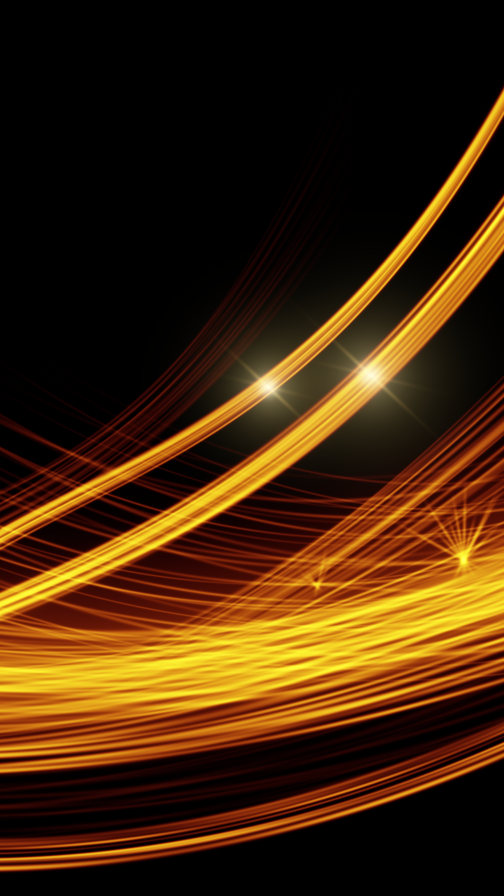
Reproduce this background procedurally as a Shadertoy shader.

```glsl
// Glowing golden light trails sweeping across black, with two star flares.

float hash(float n) { return fract(sin(n * 12.9898) * 43758.547); }

// Cubic height at x: c holds the constant, linear, square and cubic terms.
float curve(float x, vec4 c) { return c.x + x * (c.y + x * (c.z + x * c.w)); }
float slope(float x, vec4 c) { return c.y + x * (2.0 * c.z + 3.0 * x * c.w); }

// Soft line along a curve; distance is measured in canvas heights.
float strand(vec2 p, vec4 c, float width) {
    float steep = slope(p.x, c) * iResolution.y / iResolution.x;
    float d = (p.y - curve(p.x, c)) * inversesqrt(1.0 + steep * steep);
    float w = max(width, 0.7 / iResolution.y);
    return exp(-d * d / (w * w));
}

// Strands spread between two curves, with slopes varied by jitter.
float bundle(vec2 p, vec4 low, vec4 high, int count, float width, float jitter, float seed) {
    float heat = 0.0;
    for (int i = 0; i < count; i++) {
        float id = float(i) + seed;
        float t = (float(i) + hash(id)) / float(count);
        float tilt = jitter * (hash(id + 0.37) - 0.5);
        vec4 c = mix(low, high, t) + vec4(-0.5 * tilt, tilt, 0.0, 0.0);
        float shimmer = 0.7 + 0.3 * sin(p.x * (4.0 + 9.0 * hash(id + 0.71)) + id * 2.4);
        float power = 0.35 + 0.9 * hash(id + 0.53);
        heat += strand(p, c, width * (0.6 + 0.8 * hash(id + 0.19))) * shimmer * power;
    }
    return heat;
}

// Short tapering rays fanning upward from a point.
float sparks(vec2 q, float reach, int count, float seed) {
    float heat = 0.0;
    for (int i = 0; i < count; i++) {
        float id = float(i) + seed;
        float angle = 0.7 + 2.0 * (float(i) + hash(id)) / float(count);
        vec2 dir = vec2(cos(angle), sin(angle));
        float along = dot(q, dir);
        float across = dot(q, vec2(-dir.y, dir.x));
        float len = reach * (0.5 + 0.6 * hash(id + 0.4));
        float taper = smoothstep(-0.3 * len, 0.1 * len, along) * (1.0 - smoothstep(0.2 * len, len, along));
        heat += taper * exp(-across * across / 4e-6);
    }
    return heat;
}

// One thin two-sided ray through the origin.
float ray(vec2 q, float angle, float len) {
    vec2 dir = vec2(cos(angle), sin(angle));
    float across = dot(q, vec2(-dir.y, dir.x));
    return exp(-abs(dot(q, dir)) / len - across * across / 5e-6);
}

// Hot core, smoky halo and crossing rays.
vec3 flare(vec2 q, float size) {
    float r2 = dot(q, q) / (size * size);
    vec3 light = vec3(1.0, 0.92, 0.65) * (1.6 * exp(-r2 / 0.00012) + 0.35 * exp(-r2 / 0.0010));
    light += vec3(0.27, 0.23, 0.12) * exp(-r2 / 0.0058);
    float rays = ray(q, -0.75, 0.022 * size) + 0.7 * ray(q, 0.5, 0.015 * size) + 0.5 * ray(q, 2.9, 0.018 * size);
    return light + vec3(0.9, 0.65, 0.25) * rays;
}

// Black to ember red, orange, then yellow.
vec3 ember(float heat) {
    return 1.0 - exp(-vec3(heat, 0.28 * pow(heat, 1.6), 0.05 * heat));
}

void mainImage(out vec4 fragColor, in vec2 fragCoord) {
    vec2 p = fragCoord / iResolution.xy;
    vec2 aspect = vec2(iResolution.x / iResolution.y, 1.0);
    float heat = 0.0;

    // Faint arcs and woven mesh behind the ribbons
    float arcFade = 1.0 - smoothstep(0.15, 0.75, p.x);
    heat += 0.38 * arcFade * bundle(p, vec4(0.39, 0.30, 0.20, 0.20), vec4(0.45, 0.30, 0.20, 0.55), 15, 0.0018, 0.06, 10.0);
    float meshFade = 1.0 - smoothstep(0.32, 0.62, p.y);
    heat += 0.75 * meshFade * bundle(p, vec4(0.27, -0.12, 0.12, 0.0), vec4(0.62, -0.38, 0.24, 0.0), 30, 0.0016, 0.12, 40.0);

    // Red diagonals climbing to the right
    float climbFade = smoothstep(0.1, 0.75, p.x);
    heat += 0.75 * climbFade * bundle(p, vec4(0.18, 0.15, 0.12, 0.0), vec4(0.22, 0.16, 0.20, 0.0), 24, 0.0020, 0.05, 80.0);

    // Broad fiery band with its haze
    vec4 bandLow = vec4(0.19, 0.01, 0.10, 0.0);
    vec4 bandHigh = vec4(0.285, -0.02, 0.12, 0.0);
    vec4 bandMid = 0.5 * (bandLow + bandHigh);
    heat += 0.85 * strand(p, bandMid, 0.045);
    heat += 0.35 * strand(p, bandMid + vec4(0.06, 0.0, 0.0, 0.0), 0.075);
    heat += 0.95 * bundle(p, bandLow, bandHigh, 62, 0.0022, 0.13, 120.0);

    // Trails below the band
    heat += 1.8 * bundle(p, vec4(0.14, 0.03, 0.07, 0.0), vec4(0.172, 0.04, 0.10, 0.0), 8, 0.0022, 0.02, 210.0);
    heat += 0.16 * bundle(p, vec4(0.07, 0.02, 0.09, 0.0), vec4(0.14, 0.03, 0.09, 0.0), 14, 0.0025, 0.06, 230.0);
    heat += 1.9 * bundle(p, vec4(0.028, 0.013, 0.114, 0.0), vec4(0.066, 0.013, 0.121, 0.0), 7, 0.0020, 0.006, 260.0);

    // Two bright ribbons
    vec4 upper = vec4(0.398, 0.313, -0.15, 0.325);
    vec4 lower = vec4(0.323, 0.234, 0.052, 0.144);
    vec4 upperSpread = vec4(0.010, 0.004, 0.0, 0.0);
    vec4 lowerSpread = vec4(0.014, 0.016, 0.0, 0.0);
    heat += 0.7 * strand(p, upper, 0.006) + 0.8 * strand(p, lower, 0.011);
    heat += 1.9 * bundle(p, upper - upperSpread, upper + upperSpread, 8, 0.0020, 0.010, 300.0);
    heat += 1.7 * bundle(p, lower - lowerSpread, lower + lowerSpread, 14, 0.0023, 0.018, 330.0);

    // Sparks on the right
    heat += 1.1 * sparks((p - vec2(0.92, 0.375)) * aspect, 0.10, 10, 400.0);
    heat += 0.6 * sparks((p - vec2(0.63, 0.345)) * aspect, 0.05, 4, 420.0);

    // Star flares
    vec3 color = ember(heat);
    vec3 light = flare((p - vec2(0.532, 0.568)) * aspect, 0.85) + flare((p - vec2(0.736, 0.581)) * aspect, 1.1);
    color = 1.0 - (1.0 - color) * exp(-light);
    fragColor = vec4(color, 1.0);
}
```
